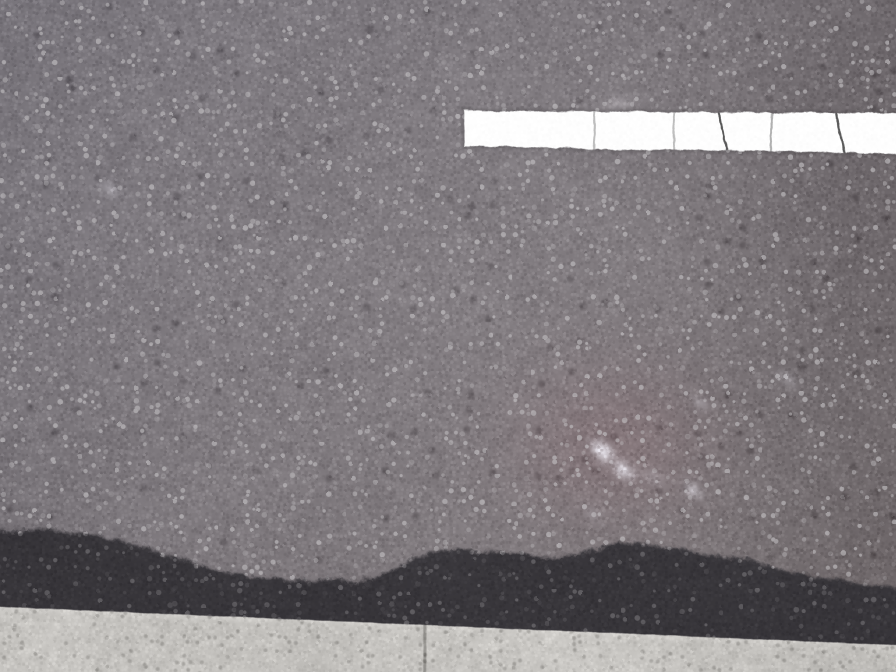
Write a Shadertoy shader that draws this texture.

```glsl
const vec3 ASPHALT = vec3(0.472, 0.452, 0.470);
const vec3 WET = vec3(0.215, 0.207, 0.225);
const vec3 CURB = vec3(0.765, 0.757, 0.742);
const vec3 PAINT = vec3(0.995);
const vec3 STONE = vec3(0.76, 0.75, 0.76);
const float STONE_DENSITY = 105.0;   // cells per canvas height
const float GRAIN_DENSITY = 190.0;
const float PIT_DENSITY = 32.0;
const float STRIPE_START = 0.691;
const float CRACKS[5] = float[5](0.885, 1.003, 1.075, 1.148, 1.250);
const float CRACK_SLANT[5] = float[5](0.0, 0.0, -0.22, 0.03, -0.22);
// Chalk marks: centre x, centre y, radius, strength
const vec4 MARKS[8] = vec4[8](
    vec4(0.896, 0.328, 0.014, 0.95), vec4(0.927, 0.301, 0.013, 0.80),
    vec4(1.030, 0.271, 0.012, 0.50), vec4(0.972, 0.288, 0.014, 0.22),
    vec4(1.042, 0.401, 0.010, 0.25), vec4(1.172, 0.436, 0.012, 0.25),
    vec4(0.165, 0.719, 0.010, 0.35), vec4(0.880, 0.235, 0.012, 0.20));

vec2 hash2(vec2 p) {
    vec3 q = fract(p.xyx * vec3(0.1031, 0.1030, 0.0973));
    q += dot(q, q.yzx + 33.33);
    return fract((q.xx + q.yz) * q.zy);
}

// Distance to the nearest cell point, and that cell's random value
vec2 cellular(vec2 p) {
    vec2 base = floor(p), nearest = vec2(9.0, 0.0);
    for (int j = -1; j <= 1; j++)
    for (int i = -1; i <= 1; i++) {
        vec2 cell = base + vec2(i, j);
        float d = length(cell + 0.15 + 0.7 * hash2(cell) - p);
        if (d < nearest.x) nearest = vec2(d, hash2(cell + 71.0).x);
    }
    return nearest;
}

// Layered sines, roughly -1 to 1
float ripple(vec2 p) {
    float sum = 0.0, gain = 0.5;
    for (int i = 0; i < 5; i++) {
        sum += gain * sin(p.x + 1.7 * sin(p.y)) * cos(p.y + 1.3 * sin(p.x * 0.8));
        p = mat2(1.5, 1.1, -1.1, 1.5) * p + 2.3;
        gain *= 0.6;
    }
    return sum;
}

float bump(float x, float centre, float width) {
    float t = (x - centre) / width;
    return exp(-t * t);
}

float wetLine(float x) {
    float y = 0.215 - 0.078 * smoothstep(0.05, 0.43, x);
    y += 0.042 * smoothstep(0.53, 0.67, x) - 0.055 * smoothstep(0.98, 1.37, x);
    return y + 0.011 * bump(x, 0.93, 0.05) - 0.007 * bump(x, 0.83, 0.05);
}

// Stripe: positive inside
float stripeDistance(vec2 p, float rough) {
    float along = p.x - STRIPE_START;
    float top = 0.835 - 0.0055 * along - p.y;
    float bottom = p.y - 0.782 + 0.016 * along;
    return min(along + 0.3 * rough, min(top, bottom) + rough);
}

void mainImage(out vec4 fragColor, in vec2 fragCoord) {
    vec2 p = fragCoord / iResolution.y;
    float aa = 1.0 / iResolution.y;
    vec2 stone = cellular(p * STONE_DENSITY);
    vec2 grain = cellular(p * GRAIN_DENSITY + 17.0);
    vec2 pit = cellular(p * PIT_DENSITY + 5.0);
    float fine = (grain.y - 0.5) * smoothstep(0.8, 0.1, grain.x);
    float mottle = ripple(p * 9.0);
    float rough = ripple(p * 75.0);

    // Dry asphalt with uneven light and a faint warm stain
    vec3 color = ASPHALT + 0.012 * mottle + 0.018 * ripple(p * 45.0);
    color += 0.035 * exp(-3.5 * dot(p - vec2(0.6, 0.58), p - vec2(0.6, 0.58)));
    color -= 0.045 * smoothstep(0.95, 1.33, p.x);
    color += vec3(-0.006, 0.0, 0.008) * (p.y - p.x);
    vec2 stain = (p - vec2(0.91, 0.34)) / vec2(0.14, 0.11);
    color += vec3(0.025, -0.008, -0.006) * exp(-dot(stain, stain));
    color -= 0.09 * step(0.86, pit.y) * smoothstep(0.28, 0.05, pit.x);

    // Pale worn patch above the stripe
    vec2 worn = (p - vec2(0.917, 0.846)) / vec2(0.027, 0.012);
    color += 0.12 * exp(-dot(worn, worn)) * (0.8 + 0.5 * rough);

    // Damp band with a ragged upper edge
    float edge = wetLine(p.x) + 0.006 * rough + 0.005 * mottle - p.y;
    float wet = smoothstep(-0.004, 0.004 + aa, edge + 0.006 * fine);
    color = mix(color, WET + 0.01 * mottle, wet);

    // Aggregate
    color += fine * mix(0.11, 0.05, wet);
    float size = 0.22 + 0.22 * fract(stone.y * 37.0);
    float chip = smoothstep(0.70, 1.0, stone.y) * smoothstep(size + 0.12, size - 0.12, stone.x);
    color = mix(color, STONE, chip * mix(0.65, 0.28, wet));

    // Chalk marks
    for (int i = 0; i < 8; i++) {
        vec2 d = (p - MARKS[i].xy) / MARKS[i].z;
        d.x += 0.4 * d.y;
        float mark = MARKS[i].w * exp(-dot(d, d) * (1.0 + 0.5 * rough));
        color = mix(color, vec3(0.92, 0.91, 0.94), clamp(mark * (0.95 + 0.6 * fine), 0.0, 1.0));
    }

    // Painted stripe, dark rim and cracks
    float stripe = stripeDistance(p, 0.0025 * rough);
    color *= 1.0 - 0.13 * smoothstep(-0.008, 0.0, stripe);
    vec3 paint = PAINT + 0.02 * fine;
    for (int i = 0; i < 5; i++) {
        float offset = p.x - CRACKS[i] - CRACK_SLANT[i] * (p.y - 0.805) + 0.002 * rough;
        float depth = 0.25 + 1.8 * abs(CRACK_SLANT[i]);
        paint -= depth * smoothstep(0.0012 + aa, 0.0005, abs(offset));
    }
    color = mix(color, paint, smoothstep(-aa, aa, stripe));

    // Concrete curb with a joint
    float curbTop = 0.097 - 0.0428 * p.x + 0.0008 * rough - p.y;
    vec3 curb = CURB + 0.035 * mottle + 0.03 * rough + 0.10 * fine;
    curb -= 0.12 * step(0.85, stone.y) * smoothstep(0.5, 0.1, stone.x);
    curb -= 0.20 * smoothstep(0.0025 + aa, 0.0005, abs(p.x - 0.632 - 0.0008 * rough));
    curb += 0.03 * smoothstep(0.012, 0.0, curbTop);
    color = mix(color, curb, smoothstep(-aa, aa, curbTop));

    fragColor = vec4(clamp(color, 0.0, 1.0), 1.0);
}
```
